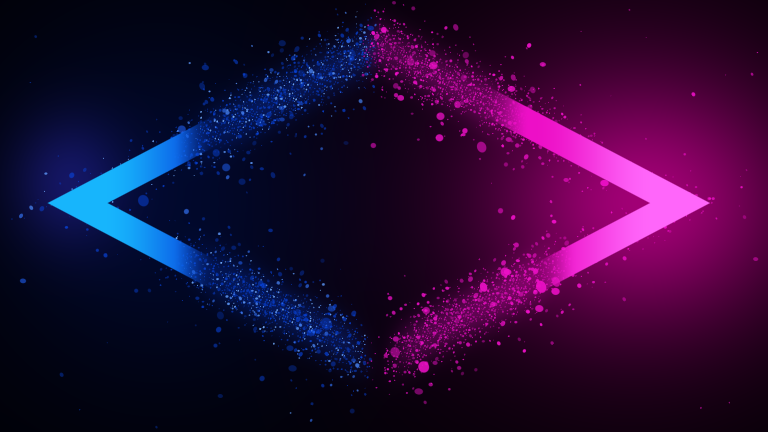
Reproduce this background procedurally as a WebGL 2 fragment shader.

```glsl
#version 300 es
precision highp float;
// A neon rhombus, blue on the left and magenta on the right, dissolving into dust.
// The outline is a diamond distance band; its dust is layered, jittered cells whose
// density follows that distance. Soft Gaussian glows light the dark backdrop.

uniform vec2 u_resolution;
out vec4 outColor;

// Geometry, in units of the canvas height
const vec2 CENTER = vec2(-0.012, 0.030);
const float SLOPE = 0.525;
const float HALF_HEIGHT = 0.366;
const float BAND_HALF_WIDTH = 0.0323;
const float BLUE_FADE = 0.43;
const float PINK_FADE_TOP = 0.30;
const float PINK_FADE_BOTTOM = 0.41;

// Dust
const int DUST_LAYERS = 6;
const float FINEST_CELL = 0.0062;
const float CELL_GROWTH = 1.57;

// Colours
const vec3 NIGHT_BLUE = vec3(0.004, 0.004, 0.050);
const vec3 NIGHT_PLUM = vec3(0.030, 0.000, 0.045);
const vec3 CYAN = vec3(0.09, 0.71, 0.99);
const vec3 BLUE = vec3(0.03, 0.27, 0.88);
const vec3 ICE = vec3(0.45, 0.68, 1.00);
const vec3 MAGENTA = vec3(0.93, 0.06, 0.78);
const vec3 PINK = vec3(1.00, 0.40, 0.98);
const vec3 GLOW_MAGENTA = vec3(0.56, 0.00, 0.39);
const vec3 GLOW_INDIGO = vec3(0.10, 0.08, 0.34);
const vec3 GLOW_BLUE = vec3(0.00, 0.03, 0.13);

vec3 hash3(vec2 p) {
  vec3 v = fract(p.xyx * vec3(0.1031, 0.1030, 0.0973));
  v += dot(v, v.yxz + 33.33);
  return fract((v.xxy + v.yzz) * v.zyx);
}

float gauss(vec2 v) { return exp(-dot(v, v)); }

float rhombusDistance(vec2 q) {
  return (abs(q.x) * SLOPE + abs(q.y) - HALF_HEIGHT) / sqrt(1.0 + SLOPE * SLOPE);
}

// Share of the band still whole: 1 at the side tips, 0 at top and bottom
float solidity(vec2 q) {
  float pinkFade = q.y > 0.0 ? PINK_FADE_TOP : PINK_FADE_BOTTOM;
  float fade = q.x < 0.0 ? BLUE_FADE : pinkFade;
  return smoothstep(fade - 0.06, fade + 0.05, abs(q.x));
}

float dustDensity(vec2 q, float spread) {
  float d = rhombusDistance(q) / spread;
  float along = 1.0 - 0.88 * smoothstep(0.28, 0.56, abs(q.x));
  float gap = q.y < 0.0 ? 1.0 - 0.9 * exp(-q.x * q.x / 0.003) : 1.0;
  return exp(-d * d) * along * gap;
}

vec3 backdrop(vec2 q) {
  vec3 color = mix(NIGHT_BLUE, NIGHT_PLUM, smoothstep(-0.4, 0.2, q.x));
  color *= 0.35 + 0.65 * gauss(q / vec2(1.0, 0.55));
  color += GLOW_MAGENTA * 0.85 * gauss((q - vec2(0.62, 0.0)) / vec2(0.34, 0.28));
  color += GLOW_MAGENTA * 0.24 * gauss((q - vec2(0.58, 0.03)) / vec2(0.46, 0.50));
  color += GLOW_INDIGO * 0.75 * gauss((q - vec2(-0.72, 0.05)) / vec2(0.13, 0.15));
  color += GLOW_BLUE * gauss((q - vec2(-0.52, 0.0)) / vec2(0.38, 0.42));
  return color;
}

vec3 bandColor(vec2 q) {
  float towardTip = smoothstep(0.36, 0.64, abs(q.x));
  return q.x < 0.0 ? mix(BLUE, CYAN, towardTip) : mix(MAGENTA, PINK, towardTip);
}

// Adds one drop per jittered cell; finer layers hug the band, coarser ones scatter
vec3 addDust(vec3 color, vec2 q) {
  float size = FINEST_CELL;
  for (int i = 0; i < DUST_LAYERS; i++) {
    float level = float(i) / float(DUST_LAYERS - 1);
    float angle = 0.4 + 1.1 * float(i);
    mat2 turn = mat2(cos(angle), sin(angle), -sin(angle), cos(angle));
    vec2 grid = turn * q / size;
    vec2 cell = floor(grid);
    vec2 home = (cell + 0.5) * size * turn;
    vec3 place = hash3(cell + 137.0 * float(i + 3));
    vec3 look = hash3(cell + 61.0 * float(i + 9) + 400.0);

    float density = dustDensity(home, mix(0.043, 0.135, level));
    float present = step(place.z, density * mix(0.85, 0.17, sqrt(level)));
    float radius = mix(0.12, mix(0.42, 0.25, level), look.x * look.x);
    vec2 offset = grid - cell - mix(vec2(radius), vec2(1.0 - radius), place.xy);
    offset.x *= 1.0 + 0.4 * look.z;
    float soft = 0.8 / (u_resolution.y * size);
    float drop = 1.0 - smoothstep(radius - soft, radius + soft, length(offset));

    bool isBlue = home.x < -0.02 + 0.04 * (look.z - 0.5);
    vec3 blueDust = mix(BLUE, ICE, step(0.76, look.y) * (1.0 - level));
    vec3 tint = isBlue ? blueDust : MAGENTA;
    float opacity = mix(0.35, 1.0, look.y) * (isBlue ? 1.0 - 0.45 * level : 0.95);
    color = mix(color, tint, drop * present * opacity);
    size *= CELL_GROWTH;
  }
  return color;
}

void main() {
  vec2 q = (gl_FragCoord.xy - 0.5 * u_resolution) / u_resolution.y - CENTER;
  float pixel = 1.0 / u_resolution.y;
  float whole = solidity(q);

  // Backdrop with a faint haze where the band has crumbled
  vec3 color = backdrop(q);
  vec3 haze = mix(BLUE, MAGENTA, smoothstep(-0.05, 0.02, q.x));
  color += haze * 0.27 * dustDensity(q, 0.05) * (1.0 - whole);

  // Solid band over the dust, so the tips stay clean
  color = addDust(color, q);
  float edge = abs(rhombusDistance(q)) - BAND_HALF_WIDTH;
  float band = 1.0 - smoothstep(-0.8 * pixel, 0.8 * pixel, edge);
  color = mix(color, bandColor(q), band * whole);
  outColor = vec4(color, 1.0);
}
```
